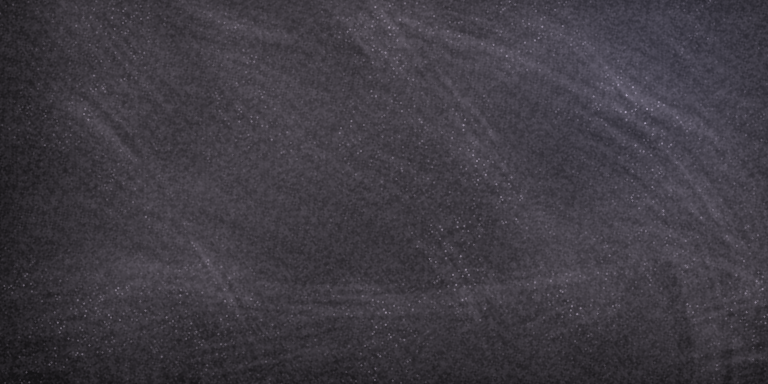
Reproduce this texture procedurally as a WebGL 1 fragment shader.

```glsl
precision highp float;
// A wiped blackboard: a dark slate tone with soft clouds, streaked eraser
// smears scattered by a loop, wide wiping arcs on the right, fine grain,
// chalk dust specks and edges that fall into shadow.

#define BOARD vec3(0.240, 0.225, 0.250)
#define BLUE_HAZE vec3(0.005, 0.012, 0.034)
#define BASE_TONE 1.0
#define CLOUDS 0.50
#define SMEAR 0.36
#define ARC_CHALK 0.34
#define GRAIN 0.50
#define DUST 0.75
#define SHADOW 0.30
#define SMEAR_COUNT 30
#define ARC_CENTRE vec2(1.20, 0.05)

uniform vec2 u_resolution;

float hash(vec2 p) {
  return fract(sin(dot(p, vec2(127.1, 311.7))) * 43758.5453);
}

float noise(vec2 p) {
  vec2 i = floor(p), f = fract(p);
  f = f * f * (3.0 - 2.0 * f);
  return mix(mix(hash(i), hash(i + vec2(1.0, 0.0)), f.x),
             mix(hash(i + vec2(0.0, 1.0)), hash(i + 1.0), f.x), f.y);
}

float fbm(vec2 p) {
  float sum = 0.0, weight = 0.5;
  for (int i = 0; i < 4; i++) {
    sum += weight * noise(p);
    p = mat2(1.6, 1.2, -1.2, 1.6) * p + 7.3;
    weight *= 0.5;
  }
  return sum / 0.9375;
}

vec2 rotate(vec2 p, float angle) {
  float c = cos(angle), s = sin(angle);
  return vec2(c * p.x + s * p.y, c * p.y - s * p.x);
}

// Slightly bent eraser strokes, each filled with lengthwise streaks
float smears(vec2 p) {
  float sum = 0.0;
  for (int i = 0; i < SMEAR_COUNT; i++) {
    float id = float(i) + 1.0;
    vec2 centre = vec2(2.0 * fract(id * 0.618 + 0.1 * hash(vec2(id, 1.0))),
                       hash(vec2(id, 2.0)));
    float falling = mix(-1.0, -0.15, hash(vec2(id, 3.0)));
    float rising = mix(0.0, 0.4, hash(vec2(id, 4.0)));
    float low = 1.0 - smoothstep(0.2, 0.35, centre.y);
    vec2 q = rotate(p - centre, mix(falling, rising, low));
    q.y += (hash(vec2(id, 5.0)) - 0.3) * q.x * q.x;
    vec2 size = vec2(mix(0.10, 0.30, hash(vec2(id, 6.0))),
                     mix(0.025, 0.09, hash(vec2(id, 7.0))));
    vec2 d = q / size;
    float mask = exp(-dot(d, d));
    float streak = noise(vec2(q.x * 7.0, q.y * 75.0) + id * 17.0);
    sum += mask * (streak - 0.18);
  }
  return sum;
}

// Concentric wiping marks around a point low on the right
float arcs(vec2 p) {
  vec2 q = p - ARC_CENTRE;
  float r = length(q), angle = atan(q.y, q.x);
  float band = smoothstep(0.40, 0.70, r) * (1.0 - smoothstep(0.85, 1.08, r));
  float side = 1.0 - smoothstep(0.9, 1.5, angle);
  float streak = 0.6 * noise(vec2(angle * 3.0, r * 70.0))
               + 0.4 * noise(vec2(angle * 2.0 + 9.0, r * 26.0));
  return band * side * (streak - 0.42);
}

// Round specks of random strength, one per cell
float dust(vec2 p) {
  vec2 cell = floor(p);
  vec2 spot = 0.3 + 0.4 * vec2(hash(cell + 3.1), hash(cell + 8.7));
  float dotShape = 1.0 - smoothstep(0.1, 0.5, length(fract(p) - spot));
  return dotShape * pow(hash(cell + 5.3), 7.0);
}

void main() {
  vec2 p = gl_FragCoord.xy / u_resolution.y;
  vec2 uv = gl_FragCoord.xy / u_resolution;

  // Broad tone and long faint wiping streaks
  float cloud = fbm(p * vec2(2.6, 3.4) + 4.0);
  vec2 along = rotate(p, -0.5);
  float wipe = noise(along * vec2(5.0, 55.0)) - 0.5;
  float tone = BASE_TONE + CLOUDS * (cloud - 0.5) + 0.16 * wipe * cloud;
  tone += 0.07 * (uv.y - 0.5);

  // Chalk left by the eraser
  float chalk = SMEAR * smears(p) + ARC_CHALK * arcs(p);
  tone += chalk;

  // Grain and dust, denser where chalk remains
  vec2 g = rotate(p, 0.6);
  float grain = 0.75 * noise(g * 205.0) + 0.25 * noise(g * 95.0 + 31.0) - 0.5;
  tone += GRAIN * grain;
  float dustiness = 0.25 + smoothstep(0.4, 0.75, fbm(p * 6.0 + 20.0))
                  + 3.0 * max(chalk, 0.0);
  tone += DUST * dustiness * dust(g * 115.0);

  // Shadowed edges, deepest at the left and bottom
  float shade = exp(-uv.x * 13.0) + exp(-uv.y * 8.0)
              + 0.6 * exp((uv.x - 1.0) * 18.0) + 0.4 * exp((uv.y - 1.0) * 16.0);
  tone -= SHADOW * min(shade, 1.4);

  // Cool haze in the upper right corner
  float haze = exp(-6.0 * dot(p - vec2(1.72, 0.85), p - vec2(1.72, 0.85)));
  vec3 colour = BOARD * max(tone, 0.35) + BLUE_HAZE * haze;
  gl_FragColor = vec4(colour, 1.0);
}
```
